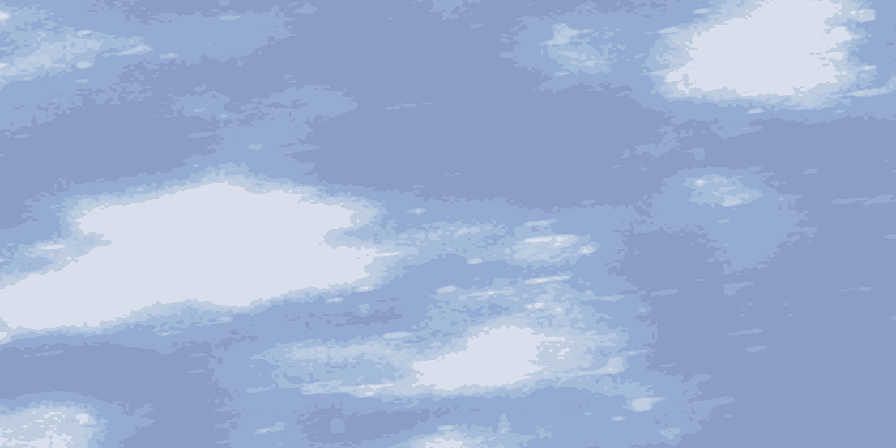
This texture is drawn by a Shadertoy shader. Its source:

```glsl
// Hazy blue sky with flat drifting clouds, posterized into six ragged tones.

float hash(vec2 p) {
    vec3 q = fract(p.xyx * vec3(0.1031, 0.1030, 0.0973));
    q += dot(q, q.yzx + 33.33);
    return fract((q.x + q.y) * q.z);
}

float noise(vec2 p) {
    vec2 cell = floor(p), f = fract(p);
    f = f * f * (3.0 - 2.0 * f);
    float low = mix(hash(cell), hash(cell + vec2(1, 0)), f.x);
    float high = mix(hash(cell + vec2(0, 1)), hash(cell + vec2(1, 1)), f.x);
    return mix(low, high, f.y);
}

float fbm(vec2 p) {
    float sum = 0.0, amplitude = 0.5;
    for (int i = 0; i < 6; i++) {
        sum += amplitude * noise(p);
        p = p * 2.03 + vec2(17.3, 9.1);
        amplitude *= 0.5;
    }
    return sum;
}

// Scattered flat puffs: every third one is a large bank, the rest are wisps.
float cloudBanks(vec2 p) {
    float cover = 0.0;
    for (int i = 0; i < 9; i++) {
        vec2 centre = vec2(2, 1) * fract(vec2(0.26, 0.46) + float(i) * vec2(0.7549, 0.5698));
        bool large = i % 3 == 0;
        vec2 radius = large ? vec2(0.42, 0.14) : vec2(0.22, 0.075);
        vec2 d = (p - centre) / radius;
        cover += (large ? 0.6 : 0.35) * exp(-dot(d, d));
    }
    return cover;
}

void mainImage(out vec4 fragColor, in vec2 fragCoord) {
    vec2 p = fragCoord / iResolution.y;

    // Bend the bank outlines, then add wind-stretched haze
    vec2 bend = vec2(noise(p * vec2(5, 9) + 40.0), noise(p * vec2(6, 8) + 71.0)) - 0.5;
    float density = cloudBanks(p + bend * vec2(0.2, 0.08));
    vec2 sheared = vec2(p.x, p.y - 0.1 * p.x);
    density += fbm(sheared * vec2(2.2, 6.0) + 5.0) - 0.49;

    // Short bright streaks and fine ragged grain
    density += 0.14 * smoothstep(0.76, 0.96, noise(sheared * vec2(16, 55) + 23.0));
    density += 0.08 * (noise(p * vec2(105, 165) + 11.0) - 0.5);

    // Tones from open sky to cloud core
    vec3 tones[6] = vec3[6](
        vec3(0.55, 0.62, 0.78), vec3(0.59, 0.67, 0.83), vec3(0.64, 0.73, 0.85),
        vec3(0.71, 0.78, 0.88), vec3(0.74, 0.80, 0.87), vec3(0.85, 0.87, 0.93));
    float levels[5] = float[5](0.065, 0.215, 0.28, 0.32, 0.385);
    vec3 color = tones[0];
    for (int i = 0; i < 5; i++) {
        float edge = smoothstep(-0.005, 0.005, density - levels[i]);
        color = mix(color, tones[i + 1], edge);
    }
    fragColor = vec4(color, 1.0);
}
```
